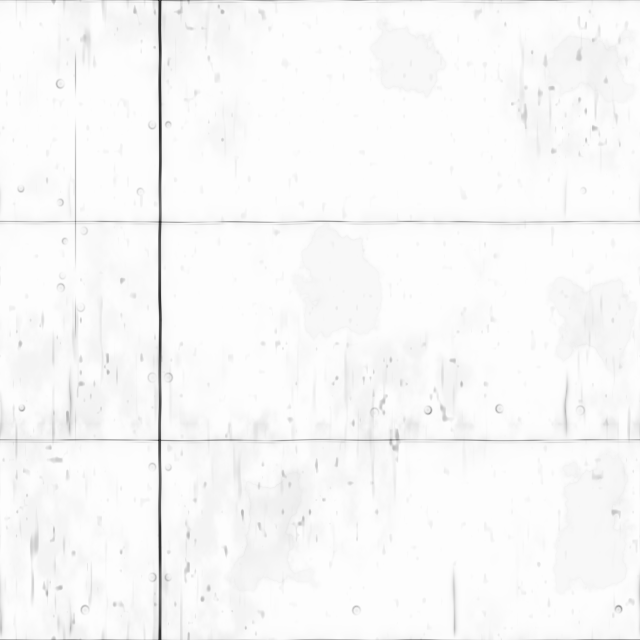
This texture map is drawn by a WebGL 2 fragment shader. Its source:

```glsl
#version 300 es
precision highp float;

uniform vec2 u_resolution;
out vec4 fragColor;

const vec3 PLASTER = vec3(0.992);
const vec3 GRIME = vec3(0.13);
const int ROWS = 3;
const float ROW_BASE[4] = float[4](0.0, 0.3125, 0.6536, 1.0);
const float SEAM_X = 0.25;
const float SEAM_HALF = 0.0021;
const float JOINT_HALF = 0.0009;
const float BOARD_X = 0.118;
const float HOLE_RADIUS = 0.0055;
const float GROOVE_LANES[3] = float[3](0.110, 0.885, 0.0);
const float SEAM_HOLES[4] = float[4](0.098, 0.27, 0.41, 0.805);

float hash(vec2 p) {
  vec3 q = fract(vec3(p.xyx) * 0.1031);
  q += dot(q, q.yzx + 33.33);
  return fract((q.x + q.y) * q.z);
}

// Value noise that wraps after one canvas
float noise(vec2 uv, vec2 cells) {
  vec2 p = uv * cells;
  vec2 i = floor(p), f = fract(p);
  f = f * f * (3.0 - 2.0 * f);
  vec2 a = mod(i, cells), b = mod(i + 1.0, cells);
  vec2 seed = cells.yx * 1.7;
  float low = mix(hash(a + seed), hash(vec2(b.x, a.y) + seed), f.x);
  float high = mix(hash(vec2(a.x, b.y) + seed), hash(b + seed), f.x);
  return mix(low, high, f.y);
}

float fbm(vec2 uv, vec2 cells) {
  float sum = 0.0, gain = 0.5;
  for (int i = 0; i < 5; i++) {
    sum += gain * noise(uv, cells);
    cells *= 2.0;
    gain *= 0.5;
  }
  return sum / 0.96875;
}

vec2 wrapDelta(vec2 a, vec2 b) {
  return fract(a - b + 0.5) - 0.5;
}

float line(float d, float halfWidth, float soft) {
  return 1.0 - smoothstep(halfWidth - soft, halfWidth + soft, abs(d));
}

// Worn ring, darker on one side
float hole(vec2 uv, vec2 center, float seed, float soft) {
  vec2 d = wrapDelta(uv, center) * vec2(1.0, 0.9);
  float r = HOLE_RADIUS * mix(0.7, 1.15, hash(vec2(seed, 3.0)));
  float ring = line(length(d) - r, 0.0010, soft + 0.0008);
  float side = 0.55 + 0.45 * sin(atan(d.y, d.x) + seed * 2.4);
  float core = 1.0 - smoothstep(0.0, r, length(d));
  return (ring * side + 0.2 * core) * mix(0.15, 0.6, hash(vec2(seed, 8.0)));
}

float holes(vec2 uv, float soft) {
  float ink = 0.0;
  for (int i = 0; i < 24; i++) {
    float s = float(i) + 1.0;
    float x = (float(i % 8) + 0.2 + 0.6 * hash(vec2(s, 1.0))) / 8.0;
    float y = ROW_BASE[i / 8] + 0.036 + 0.016 * hash(vec2(s, 2.0));
    ink += step(0.5, hash(vec2(s, 5.0))) * hole(uv, vec2(x, y), s, soft);
  }
  for (int i = 0; i < 8; i++) {
    float s = float(i) + 40.0;
    float x = SEAM_X + (i % 2 == 0 ? -0.012 : 0.013);
    ink += 0.6 * hole(uv, vec2(x, SEAM_HOLES[i / 2]), s, soft);
    vec2 loose = vec2(BOARD_X + 0.04 * (hash(vec2(s, 6.0)) - 0.6), hash(vec2(s, 7.0)));
    ink += 0.7 * hole(uv, loose, s + 20.0, soft);
  }
  return ink;
}

// Main seam, horizontal joints and the thin board edge
float seams(vec2 uv, float soft) {
  float wobble = 0.0012 * (noise(uv, vec2(1.0, 24.0)) - 0.5);
  float dx = uv.x - SEAM_X + wobble;
  float ink = line(dx, SEAM_HALF, soft) * mix(0.6, 0.95, noise(uv, vec2(1.0, 30.0)));
  ink += 0.10 * exp(-abs(dx) / 0.006) * noise(uv, vec2(90.0, 40.0));
  for (int i = 0; i < ROWS; i++) {
    float dy = wrapDelta(uv, vec2(0.0, ROW_BASE[i])).y;
    dy += 0.002 * (noise(uv, vec2(14.0, 1.0)) - 0.5);
    float wear = noise(uv, vec2(36.0, 3.0));
    ink += line(dy, JOINT_HALF, soft) * mix(0.12, 0.5, wear);
    ink += line(dy + 0.0035, JOINT_HALF, soft) * 0.14 * (1.0 - wear);
    ink += 0.06 * exp(-abs(dy) / 0.008) * noise(uv, vec2(70.0, 60.0));
  }
  float edge = smoothstep(0.3, 0.36, uv.y) * smoothstep(0.3, 0.8, noise(uv, vec2(1.0, 18.0)));
  return ink + 0.32 * edge * line(uv.x - BOARD_X, 0.0009, soft);
}

// Soft grooves rising from the joints
float grooves(vec2 uv) {
  float ink = 0.0;
  for (int i = 0; i < 9; i++) {
    float s = float(i) + 70.0;
    float x = GROOVE_LANES[i % 3] - (i == 1 ? 0.175 : 0.0);
    float h = mix(0.06, 0.13, hash(vec2(s, 1.0)));
    vec2 d = wrapDelta(uv, vec2(x, ROW_BASE[i / 3]));
    float span = smoothstep(0.0, 0.02, d.y) * (1.0 - smoothstep(h * 0.5, h, d.y));
    d.x += 0.004 * (noise(uv, vec2(8.0, 30.0)) - 0.5);
    float strength = i < 6 ? 0.36 : 0.1;
    ink += span * strength * exp(-abs(d.x) / 0.0022) * noise(uv, vec2(160.0, 20.0)) * 1.4;
  }
  return ink;
}

// Ragged repair patches: one near the right, one mid-panel per row
float patches(vec2 uv, float rough) {
  float ink = 0.0;
  for (int i = 0; i < 6; i++) {
    float s = float(i) + 90.0;
    int row = i % ROWS;
    float x = i < 3 ? 0.93 : mix(0.42, 0.64, float(row) / 2.0);
    float y = mix(ROW_BASE[row], ROW_BASE[row + 1], mix(0.55, 0.78, hash(vec2(s, 2.0))));
    vec2 size = vec2(0.045, mix(0.04, 0.09, hash(vec2(s, 3.0))));
    vec2 q = abs(wrapDelta(uv, vec2(x, y))) - size;
    float d = length(max(q, 0.0)) + min(max(q.x, q.y), 0.0) + (rough - 0.5) * 0.09;
    ink += 0.022 * (1.0 - smoothstep(-0.004, 0.012, d)) + 0.05 * rough * exp(-abs(d) / 0.003);
  }
  return ink;
}

float weather(vec2 uv) {
  float cloud = fbm(uv, vec2(6.0, 5.0));
  float fine = fbm(uv, vec2(40.0, 24.0));
  float sides = 1.0 - smoothstep(0.1, 0.28, uv.x) + smoothstep(0.84, 0.93, uv.x);
  float worn = smoothstep(0.44, 0.68, cloud + 0.09 * sides);
  float ink = 0.04 * worn * smoothstep(0.3, 0.7, fine);
  float streak = noise(uv, vec2(120.0, 12.0)) * 0.65 + noise(uv, vec2(230.0, 34.0)) * 0.35;
  ink += 0.16 * smoothstep(0.65, 0.95, streak) * worn * (0.6 + 0.6 * sides);
  float flecks = noise(uv, vec2(95.0, 50.0)) * 0.6 + noise(uv, vec2(190.0, 110.0)) * 0.4;
  ink += 0.22 * smoothstep(0.73, 0.95, flecks) * (0.25 + worn);
  // Splash band above the middle joint
  float band = exp(-abs(uv.y - ROW_BASE[1] - 0.025) / 0.012);
  return ink + 0.06 * band * smoothstep(0.45, 0.7, fine) + patches(uv, fbm(uv, vec2(24.0, 20.0)));
}

void main() {
  vec2 uv = gl_FragCoord.xy / u_resolution;
  float soft = 0.75 / min(u_resolution.x, u_resolution.y);
  float ink = seams(uv, soft) + holes(uv, soft) + grooves(uv) + weather(uv);
  fragColor = vec4(mix(PLASTER, GRIME, clamp(ink, 0.0, 0.92)), 1.0);
}
```
